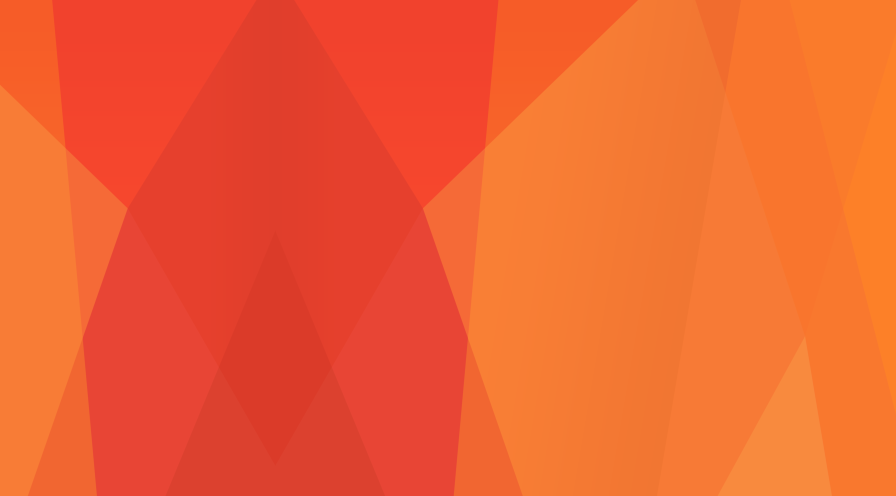
Write a Shadertoy shader that draws this background.

```glsl
// Flat overlapping facets in reds and oranges: a mirrored red gem on the left
// and slanted amber panels on the right. Each facet is an intersection of
// smooth half planes, tinted by the facets it overlaps.

// Soft mask of the half plane to the left of the line from a to b
float leftOf(vec2 p, vec2 a, vec2 b) {
    vec2 d = normalize(b - a);
    float dist = d.x * (p.y - a.y) - d.y * (p.x - a.x);
    float soft = 0.7 / iResolution.y;
    return smoothstep(-soft, soft, dist);
}

// Amber panels, with a shaded fold and crossing slanted beams
vec3 amberPanels(vec2 p) {
    vec2 knot = vec2(1.620, 0.322);
    float fold = leftOf(p, vec2(1.491, 1.0), vec2(1.322, 0.0));
    float beam = max(leftOf(p, vec2(1.399, 1.0), knot),
                     leftOf(p, knot, vec2(1.674, 0.0)));
    float steep = leftOf(p, vec2(1.589, 1.0), vec2(1.845, 0.0));
    float slant = leftOf(p, vec2(1.803, 0.934), knot);
    float kite = min(leftOf(p, vec2(1.674, 0.0), knot),
                     leftOf(p, knot, vec2(1.444, 0.0)));

    vec3 shaded = mix(vec3(0.976, 0.497, 0.208), vec3(0.945, 0.460, 0.195),
                      smoothstep(0.98, 1.46, p.x + 0.17 * (0.5 - p.y)));
    shaded = mix(vec3(0.972, 0.485, 0.210), shaded, smoothstep(0.2, 0.9, p.x));
    vec3 left = mix(shaded, vec3(0.968, 0.480, 0.210), fold);
    vec3 crossed = mix(vec3(0.976, 0.460, 0.176), vec3(0.976, 0.470, 0.182), slant);
    vec3 bright = mix(vec3(0.982, 0.483, 0.167), vec3(0.992, 0.502, 0.157), slant);
    vec3 right = mix(crossed, bright, steep);
    right = mix(vec3(0.945, 0.422, 0.182), right, fold);
    return mix(mix(left, right, beam), vec3(0.973, 0.540, 0.245), kite);
}

void mainImage(out vec4 fragColor, in vec2 fragCoord) {
    // Units of canvas height, and a copy mirrored about the gem axis
    vec2 p = fragCoord / iResolution.xy * vec2(1.803, 1.0);
    vec2 q = vec2(abs(p.x - 0.554), p.y);

    // Facet masks
    vec2 shoulder = vec2(0.297, 0.580);
    float band = leftOf(q, vec2(0.359, 0.0), vec2(0.449, 1.0));
    float gem = min(leftOf(q, vec2(0.498, 0.0), shoulder),
                    leftOf(q, shoulder, vec2(0.038, 1.0)));
    float lit = min(leftOf(q, shoulder, vec2(0.0, 0.061)),
                    leftOf(q, vec2(0.730, 1.0), shoulder));
    float peak = leftOf(q, vec2(0.221, 0.0), vec2(0.0, 0.535));

    // Backdrop and wide red band
    vec3 flame = mix(vec3(0.970, 0.400, 0.165), vec3(0.966, 0.360, 0.155),
                     smoothstep(0.6, 1.0, p.y));
    vec3 col = mix(flame, amberPanels(p), lit);
    vec3 red = mix(vec3(0.965, 0.278, 0.178), vec3(0.945, 0.258, 0.178),
                   smoothstep(0.55, 1.0, p.y));
    col = mix(col, mix(red, vec3(0.962, 0.415, 0.215), lit), band);

    // Gem: orange where it leaves the band, crimson inside, darker core
    vec3 core = mix(vec3(0.880, 0.243, 0.172), vec3(0.902, 0.252, 0.175),
                    smoothstep(0.0, 0.16, q.x));
    vec3 crimson = mix(core, vec3(0.910, 0.272, 0.208), lit);
    col = mix(col, mix(vec3(0.945, 0.400, 0.192), crimson, band), gem);

    // Inner peak
    vec3 ember = mix(vec3(0.860, 0.232, 0.160), vec3(0.862, 0.256, 0.186), lit);
    col = mix(col, ember, peak);

    fragColor = vec4(col, 1.0);
}
```
